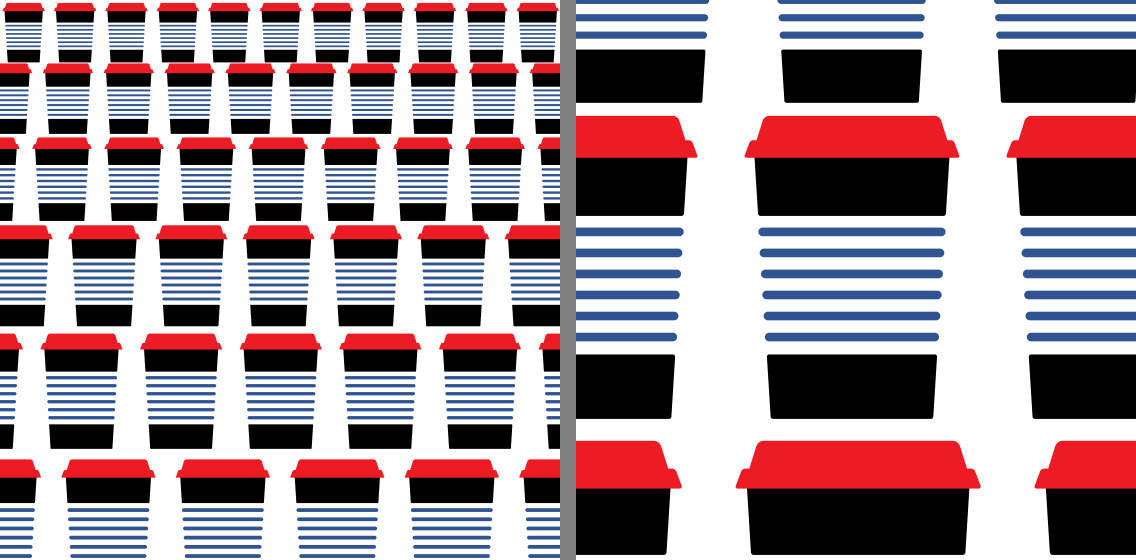
Left: the whole. Right: its middle third, enlarged.
A three.js fragment shader for this pattern:

```glsl
// Rows of lidded paper cups that grow in size from the top of the canvas down.
// Each row repeats one cup with fract(); a cup is built from rounded trapezoids
// and capsule stripes, measured in units of the row's horizontal spacing.

varying vec2 vUv;

const int ROW_COUNT = 6;
const vec3 PAPER = vec3(1.0);
const vec3 LID_RED = vec3(0.93, 0.11, 0.14);
const vec3 BAND_BLACK = vec3(0.0);
const vec3 STRIPE_BLUE = vec3(0.19, 0.33, 0.57);

// Cup heights, measured down from the top of the lid
const float LID_END = 0.16;
const float UPPER_BAND_END = 0.382;
const float LOWER_BAND_START = 0.911;
const float CUP_END = 1.157;

const float FIRST_STRIPE = 0.443;
const float STRIPE_GAP = 0.0803;
const float LAST_STRIPE_INDEX = 5.0;
const float STRIPE_RADIUS = 0.0165;

float coverage(float dist, float pixel) {
  return clamp(0.5 - dist / pixel, 0.0, 1.0);
}

// Intersection of two distances with a rounded corner
float roundIntersect(float a, float b, float radius) {
  vec2 d = vec2(a, b) + radius;
  return length(max(d, 0.0)) + min(max(d.x, d.y), 0.0) - radius;
}

// spanY: start and end height; halfWidths: half width at each of them
float trapezoid(vec2 p, vec2 spanY, vec2 halfWidths, float radius) {
  float slope = (halfWidths.y - halfWidths.x) / (spanY.y - spanY.x);
  float halfWidth = halfWidths.x + slope * (p.y - spanY.x);
  float side = (abs(p.x) - halfWidth) / sqrt(1.0 + slope * slope);
  float ends = max(spanY.x - p.y, p.y - spanY.y);
  return roundIntersect(side, ends, radius);
}

// Half width of the tapering cup wall at height y
float wallHalfWidth(float y) {
  return mix(0.372, 0.310, (y - LID_END) / (CUP_END - LID_END));
}

float bodyBand(vec2 p, float startY, float endY) {
  vec2 halfWidths = vec2(wallHalfWidth(startY), wallHalfWidth(endY));
  return trapezoid(p, vec2(startY, endY), halfWidths, 0.009);
}

float lid(vec2 p) {
  float dome = trapezoid(p, vec2(0.0, 0.13), vec2(0.335, 0.376), 0.018);
  float brim = trapezoid(p, vec2(0.093, LID_END), vec2(0.388, 0.413), 0.01);
  return min(dome, brim);
}

float stripes(vec2 p) {
  float index = floor((p.y - FIRST_STRIPE) / STRIPE_GAP + 0.5);
  float y = FIRST_STRIPE + STRIPE_GAP * clamp(index, 0.0, LAST_STRIPE_INDEX);
  float reach = wallHalfWidth(y) + 0.003 - STRIPE_RADIUS;
  return length(vec2(max(abs(p.x) - reach, 0.0), p.y - y)) - STRIPE_RADIUS;
}

vec3 drawCup(vec3 color, vec2 p, float pixel) {
  float bands = min(bodyBand(p, LID_END - 0.02, UPPER_BAND_END),
                    bodyBand(p, LOWER_BAND_START, CUP_END));
  color = mix(color, STRIPE_BLUE, coverage(stripes(p), pixel));
  color = mix(color, BAND_BLACK, coverage(bands, pixel));
  return mix(color, LID_RED, coverage(lid(p), pixel));
}

// row: spacing, height of the lid tops, centre of one cup
vec3 drawRow(vec3 color, vec2 uv, vec3 row, float pixel) {
  vec2 p = vec2(uv.x - row.z, row.y - uv.y) / row.x;
  p.x = fract(p.x + 0.5) - 0.5;
  return drawCup(color, p, pixel / row.x);
}

void main() {
  vec3 rows[ROW_COUNT];
  rows[0] = vec3(0.0918, 0.9948, 0.5013);
  rows[1] = vec3(0.1087, 0.8867, 0.5560);
  rows[2] = vec3(0.1289, 0.7546, 0.4974);
  rows[3] = vec3(0.1559, 0.5977, 0.4976);
  rows[4] = vec3(0.1779, 0.4043, 0.5013);
  rows[5] = vec3(0.2044, 0.1797, 0.3980);

  float pixel = fwidth(vUv.y);
  vec3 color = PAPER;
  for (int i = 0; i < ROW_COUNT; i++) {
    color = drawRow(color, vUv, rows[i], pixel);
  }
  gl_FragColor = vec4(color, 1.0);
}
```
